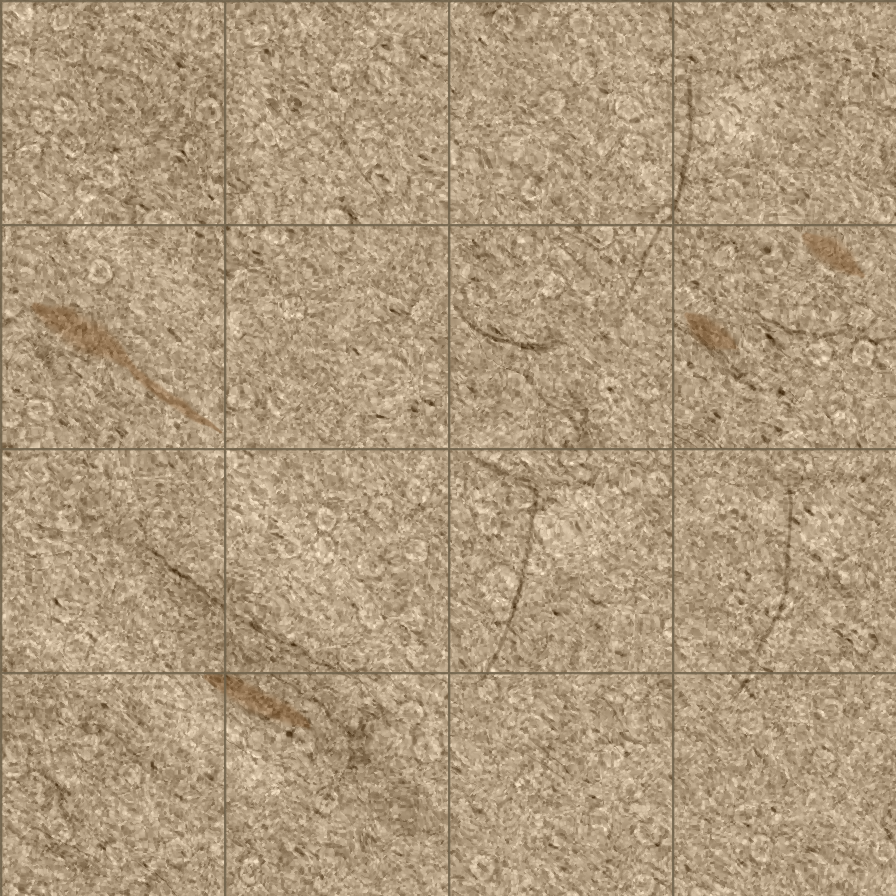
Reproduce this texture procedurally as a WebGL 1 fragment shader.

```glsl
precision highp float;
uniform vec2 u_resolution;

const float TILES = 4.0;
const float GROUT_HALF_WIDTH = 0.0013;
const float GROUT_SHIFT = 0.0013;
const vec3 STONE = vec3(0.69, 0.607, 0.495);
const vec3 RUST = vec3(0.57, 0.44, 0.30);
const vec3 GROUT = vec3(0.43, 0.38, 0.29);

float hash(vec2 p) {
  vec3 q = fract(p.xyx * vec3(0.1031, 0.1030, 0.0973));
  q += dot(q, q.yzx + 33.33);
  return fract((q.x + q.y) * q.z);
}

vec2 hash2(vec2 p) {
  return vec2(hash(p), hash(p + 57.3));
}

// Cellular noise: distance to the nearest point, and its random value
vec2 cells(vec2 p) {
  vec2 base = floor(p);
  vec2 nearest = vec2(9.0, 0.0);
  for (int y = -1; y <= 1; y++) {
    for (int x = -1; x <= 1; x++) {
      vec2 cell = base + vec2(float(x), float(y));
      float d = length(cell + 0.15 + 0.7 * hash2(cell) - p);
      if (d < nearest.x) nearest = vec2(d, hash(cell + 19.7));
    }
  }
  return nearest;
}

// Layered, warped sines, roughly -1 to 1
float waves(vec2 p) {
  float sum = 0.0;
  float amp = 0.6;
  for (int i = 0; i < 5; i++) {
    p = mat2(0.8, 0.6, -0.6, 0.8) * p * 1.7 + 1.3;
    p += 0.7 * sin(p.yx * 1.1 + 2.0);
    sum += amp * sin(p.x) * sin(p.y);
    amp *= 0.65;
  }
  return sum;
}

float grain(vec2 p) {
  vec2 c = cells(p);
  return (c.y - 0.5) * (1.0 - smoothstep(0.1, 0.95, c.x));
}

float stroke(float d, float width) {
  return 1.0 - smoothstep(0.3 * width, width, abs(d));
}

// Tapered smear between two points
float streak(vec2 p, vec2 a, vec2 b, float width) {
  vec2 ab = b - a;
  float h = clamp(dot(p - a, ab) / dot(ab, ab), 0.0, 1.0);
  return stroke(length(p - a - ab * h), width * (0.25 + 0.75 * sin(3.1416 * h)));
}

// Forked crack with a pale shell and a pale patch beside it
float shellCrack(vec2 p) {
  float fall = min(p.y, 0.0);
  float crack = stroke(p.x + 1.75 * fall * fall, 0.004)
    * smoothstep(-0.21, -0.17, p.y) * (1.0 - smoothstep(0.04, 0.06, p.y));
  float bend = p.x - 0.04;
  float arc = stroke(p.y - 0.052 - 2.2 * bend * bend, 0.006)
    * (1.0 - smoothstep(0.07, 0.12, abs(bend)));
  float r = length(p - vec2(-0.033, -0.072));
  float shell = 0.05 * (1.0 - smoothstep(0.018, 0.026, r)) - 0.06 * stroke(r - 0.026, 0.004);
  float patchTone = 0.07 * (1.0 - smoothstep(0.02, 0.05, length(p - vec2(0.05, 0.0))));
  return shell + patchTone - 0.14 * crack - 0.09 * arc;
}

// Thin dark sagging seam
float seam(vec2 p) {
  return stroke(p.y - 5.0 * p.x * p.x + 0.3 * p.x, 0.004) * (1.0 - smoothstep(0.03, 0.07, abs(p.x)));
}

// Fine grain, veins, rings and specks; along runs down the diagonal
float stoneTone(vec2 p) {
  vec2 bent = p + 0.005 * vec2(waves(p * 20.0), waves(p * 20.0 + 8.0));
  vec2 along = vec2(dot(bent, vec2(0.8, -0.6)) * 0.55, dot(bent, vec2(0.6, 0.8)));
  float tone = 0.22 * grain(along * 165.0) + 0.28 * grain(bent * 280.0 + 31.0);
  tone += 0.018 * waves(along * vec2(7.0, 14.0));
  // Dark diagonal veins and pale curls
  float veinMask = smoothstep(-0.05, 0.4, waves(p * 6.0 + 14.0));
  tone -= 0.11 * veinMask * stroke(waves(along * vec2(6.0, 11.0) + 3.0), 0.07);
  tone += 0.05 * stroke(waves(bent * 13.0 + 6.0) - 0.15, 0.09);
  vec2 fossil = cells(bent * 21.0);
  tone += step(0.66, fossil.y) * (0.08 * stroke(fossil.x - 0.22, 0.09)
    - 0.06 * stroke(fossil.x - 0.33, 0.07));
  vec2 speck = cells(along * vec2(90.0, 130.0) + 70.0);
  tone -= 0.22 * step(0.965, speck.y) * (1.0 - smoothstep(0.12, 0.42, speck.x));
  return tone;
}

// Broad bands that run on across the joints
float bandTone(vec2 p) {
  float tone = -0.06 * streak(p, vec2(0.12, 0.42), vec2(0.50, 0.05), 0.06);
  tone += 0.045 * streak(p, vec2(-0.05, 0.37), vec2(0.36, 0.08), 0.055);
  tone += 0.04 * streak(p, vec2(0.23, 0.50), vec2(0.48, 0.22), 0.06);
  tone += 0.05 * streak(p, vec2(0.05, 0.79), vec2(0.26, 0.63), 0.05);
  tone -= 0.04 * streak(p, vec2(0.08, 0.98), vec2(0.27, 0.80), 0.10);
  tone -= 0.13 * streak(p, vec2(0.16, 0.39), vec2(0.39, 0.24), 0.006);
  return tone;
}

float rustStain(vec2 p) {
  float stain = streak(p, vec2(0.04, 0.66), vec2(0.15, 0.59), 0.023);
  stain = max(stain, streak(p, vec2(0.12, 0.61), vec2(0.25, 0.51), 0.010));
  stain = max(stain, streak(p, vec2(0.23, 0.245), vec2(0.34, 0.19), 0.020));
  stain = max(stain, streak(p, vec2(0.77, 0.64), vec2(0.82, 0.61), 0.024));
  return max(stain, streak(p, vec2(0.90, 0.735), vec2(0.96, 0.69), 0.023));
}

void main() {
  vec2 p = gl_FragCoord.xy / u_resolution;
  vec2 grid = (p + vec2(-GROUT_SHIFT, GROUT_SHIFT)) * TILES;
  vec2 tile = floor(grid);
  vec2 warped = p + 0.009 * vec2(waves(p * 9.0), waves(p * 9.0 + 9.0));

  // Each tile is cut from another part of the stone
  float tone = stoneTone(p + 7.0 * hash2(tile + 3.0)) + 0.02 * (hash(tile + 41.0) - 0.5);
  tone += bandTone(warped);
  tone += shellCrack(warped - vec2(0.592, 0.414)) + shellCrack(warped - vec2(0.885, 0.414));
  tone += shellCrack(warped - vec2(0.768, 0.870));
  tone -= 0.18 * (seam(warped - vec2(0.575, 0.620)) + seam(warped - vec2(0.885, 0.628)));
  vec3 color = STONE + tone * vec3(0.98, 1.0, 1.0);
  color = mix(color, RUST + 0.6 * tone, 0.8 * rustStain(warped));

  // Joints
  vec2 toJoint = abs(fract(grid + 0.5) - 0.5) / TILES;
  vec2 cover = clamp((GROUT_HALF_WIDTH - toJoint) * u_resolution + 0.5, 0.0, 1.0);
  color = mix(color, GROUT, 0.85 * max(cover.x, cover.y));
  gl_FragColor = vec4(color, 1.0);
}
```
